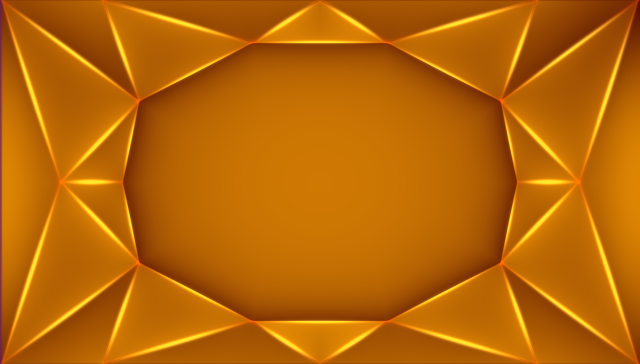
This background is drawn by a WebGL 1 fragment shader. Its source:

```glsl
precision highp float;
uniform vec2 u_resolution;

float cross2(vec2 a, vec2 b) { return a.x * b.y - a.y * b.x; }

vec3 amber(float shade) {
  return mix(vec3(0.34, 0.07, 0.01), vec3(0.9, 0.55, 0.01), shade);
}

// Triangle with a shade at each corner, blended across its face
void facet(inout float shade, vec2 p, vec2 a, vec2 b, vec2 c, vec3 corners) {
  float area = cross2(b - a, c - a);
  vec3 w = vec3(cross2(b - p, c - p), cross2(c - p, a - p), cross2(a - p, b - p)) / area;
  vec3 height = abs(area) / vec3(length(c - b), length(a - c), length(b - a));
  vec3 dist = w * height;
  float px = 2.0 / u_resolution.y;
  float cover = smoothstep(-px, px, min(dist.x, min(dist.y, dist.z)));
  shade = mix(shade, dot(w, corners), cover);
}

// Signed distance to the line from a to b, positive on its left
float side(vec2 p, vec2 a, vec2 b) {
  return cross2(normalize(b - a), p - a);
}

// Ridge lit on its left: thin warm seam, one-sided halo and a hot core
vec3 ridge(vec2 p, vec2 a, vec2 b) {
  vec2 ab = b - a;
  float t = clamp(dot(p - a, ab) / dot(ab, ab), 0.0, 1.0);
  float d = length(p - a - t * ab);
  float taper = 4.0 * t * (1.0 - t);
  float width = 0.004 + 0.008 * taper;
  float lit = smoothstep(-0.01, 0.01, side(p, a, b));
  return vec3(0.18, 0.04, 0.0) * exp(-d / 0.008)
       + vec3(0.16, 0.13, 0.005) * taper * exp(-d / 0.08) * mix(-0.4, 1.0, lit)
       + vec3(0.5, 0.6, 0.2) * taper * taper * exp(-d * d / (width * width));
}

void main() {
  vec2 uv = gl_FragCoord.xy / u_resolution;
  vec2 s = (uv * 2.0 - 1.0) * vec2(1.753, 1.0);
  vec2 p = abs(s);

  // Corners of one mirrored quarter
  vec2 top = vec2(0.0, 1.0);
  vec2 lintel = vec2(0.37, 0.763);
  vec2 lintelMirror = vec2(-0.37, 0.763);
  vec2 shoulder = vec2(0.99, 0.443);
  vec2 waist = vec2(1.08, 0.0);
  vec2 tip = vec2(1.42, 0.0);
  vec2 corner = vec2(1.745, 1.0);
  vec2 crown = vec2(1.187, 1.0);

  // Outer sides, then the facets
  float shade = 0.62 + 0.32 * smoothstep(1.4, 1.75, p.x) - 0.85 * p.y * p.y;
  facet(shade, p, top, lintel, lintelMirror, vec3(0.68, 0.64, 0.64));
  facet(shade, p, top, lintel, crown, vec3(0.58, 0.42, 0.6));
  facet(shade, p, crown, lintel, shoulder, vec3(0.62, 0.56, 0.5));
  facet(shade, p, crown, shoulder, corner, vec3(0.72, 0.36, 0.4));
  facet(shade, p, shoulder, corner, tip, vec3(0.62, 0.4, 0.64));
  facet(shade, p, shoulder, waist, tip, vec3(0.46, 0.56, 0.74));
  shade += 0.06 * smoothstep(0.2, -0.8, s.y);
  shade -= 0.2 * smoothstep(0.7, 1.0, uv.x) * smoothstep(0.6, 1.0, uv.y);

  // Central panel with shadow under its rim
  float rim = max(p.y - lintel.y, max(side(p, lintel, shoulder), side(p, shoulder, waist)));
  float px = 2.0 / u_resolution.y;
  float inside = smoothstep(px, -px, rim);
  float panel = 0.84 - 0.28 * dot(p, p * vec2(0.8, 1.0)) - 0.42 * exp(min(rim, 0.0) * 11.0);
  vec3 color = amber(mix(shade, panel, inside));

  // Glowing ridges, each directed with its lit face on the left
  vec3 glow = ridge(p, lintel, top);
  glow += ridge(p, lintelMirror, lintel);
  glow += ridge(p, crown, lintel);
  glow += ridge(p, lintel, shoulder);
  glow += ridge(p, shoulder, crown);
  glow += ridge(p, corner, shoulder);
  glow += ridge(p, shoulder, tip);
  glow += ridge(p, shoulder, waist);
  glow += ridge(p, waist, tip);
  glow += ridge(p, tip, corner);
  color += glow * mix(1.0, 0.2, inside);

  // Violet sliver on the left border
  color = mix(color, vec3(0.4, 0.12, 0.5), 0.7 * smoothstep(0.005, 0.001, uv.x));
  gl_FragColor = vec4(clamp(color, vec3(0.0), vec3(1.0, 0.9, 0.25)), 1.0);
}
```
